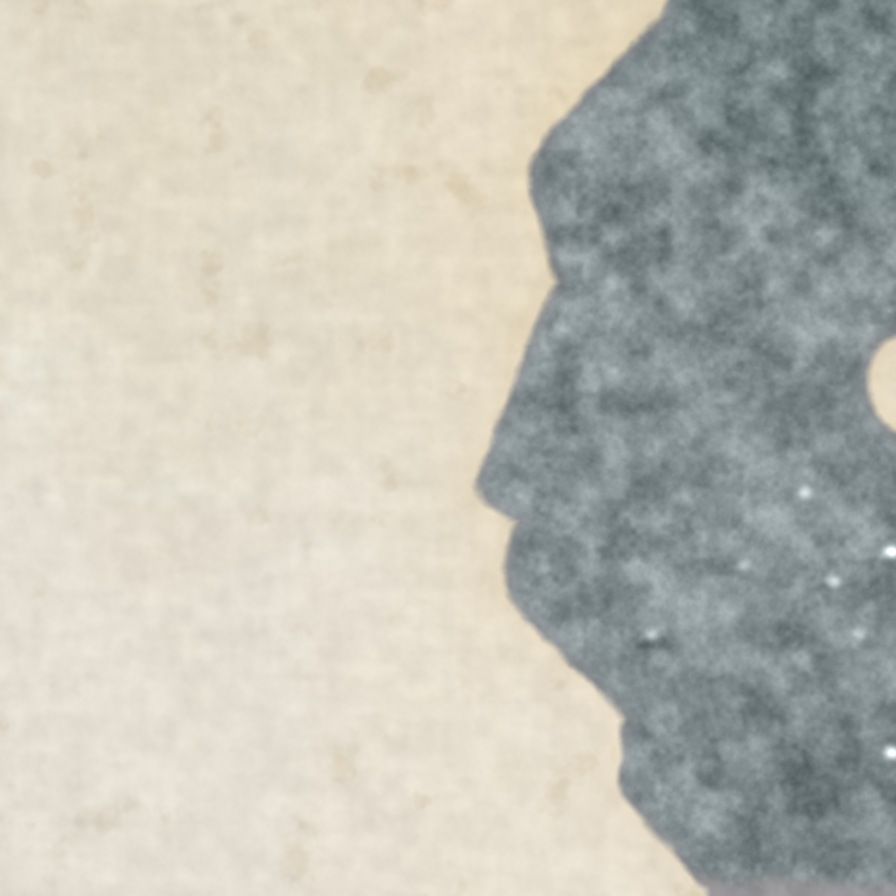
A Shadertoy shader for this texture:

```glsl
// Mottled blue-grey scalloped patch with a soft rim on warm, faintly woven paper.
// Four rounded wedges form the lobes; an ellipse opens a hole at the right.
// Layered value noise gives the paper grain, the pigment and the ragged edge.
#define PAPER_WARM vec3(0.882, 0.847, 0.765)
#define PAPER_PALE vec3(0.896, 0.873, 0.828)
#define PIGMENT vec3(0.520, 0.565, 0.572)
#define RIM_TINT vec3(0.57, 0.55, 0.57)
#define EDGE_SOFTNESS 0.006
#define EDGE_WOBBLE 0.010
#define PAPER_GRAIN 0.075
#define PIGMENT_GRAIN 0.36

float hash(vec2 p) {
    return fract(sin(dot(p, vec2(127.1, 311.7))) * 43758.55);
}

float valueNoise(vec2 p) {
    vec2 i = floor(p), f = fract(p);
    f = f * f * (3.0 - 2.0 * f);
    return mix(mix(hash(i), hash(i + vec2(1, 0)), f.x),
               mix(hash(i + vec2(0, 1)), hash(i + vec2(1, 1)), f.x), f.y);
}

float fbm(vec2 p) {
    float sum = 0.0, weight = 0.5;
    for (int i = 0; i < 4; i++) {
        sum += weight * valueNoise(p);
        p = mat2(1.6, 1.2, -1.2, 1.6) * p + 7.3;
        weight *= 0.55;
    }
    return sum / 1.01;
}

float smoothMax(float a, float b, float k) {
    float h = max(k - abs(a - b), 0.0) / k;
    return max(a, b) + h * h * k * 0.25;
}

// Wedge opening to the right; slopes are x per unit y above and below the tip.
float lobe(vec2 p, vec2 tip, float above, float below, float roundness) {
    vec2 d = p - tip;
    float upper = (above * d.y - d.x) * inversesqrt(1.0 + above * above);
    float lower = (-below * d.y - d.x) * inversesqrt(1.0 + below * below);
    return smoothMax(upper, lower, roundness);
}

float patchDistance(vec2 p) {
    float d = lobe(p, vec2(0.583, 0.824), 0.98, 0.25, 0.045);
    d = min(d, lobe(p, vec2(0.523, 0.447), 0.40, 1.80, 0.026));
    d = min(d, lobe(p, vec2(0.553, 0.342), 0.30, 1.00, 0.045));
    d = min(d, lobe(p, vec2(0.690, 0.115), 0.08, 0.90, 0.020));
    vec2 holeSize = vec2(0.048, 0.057);
    float hole = (length((p - vec2(1.018, 0.573)) / holeSize) - 1.0) * holeSize.x;
    return max(d, -hole);
}

float softSpot(vec2 p, vec2 center, vec2 size) {
    vec2 q = (p - center) / size;
    return exp(-dot(q, q));
}

vec3 paperColor(vec2 p, float dist) {
    float blotch = fbm(p * 6.0 + 3.0);
    float pale = smoothstep(0.95, 0.15, p.y + 0.35 * p.x) + (blotch - 0.5) * 0.9;
    vec3 color = mix(PAPER_WARM, PAPER_PALE, clamp(pale + 0.25, 0.0, 1.0));
    color += vec3(0.014, 0.005, -0.012) * smoothstep(0.2, 0.6, p.x);
    // grain, weave and stains
    float grain = fbm(p * 48.0) - 0.5;
    float weave = valueNoise(p * vec2(22.0, 110.0)) + valueNoise(p * vec2(100.0, 18.0)) - 1.0;
    color += PAPER_GRAIN * grain + 0.014 * weave;
    float stain = smoothstep(0.62, 0.82, fbm(p * 21.0 + 19.0));
    color -= stain * vec3(0.035, 0.045, 0.065);
    // pale scuffs
    float scuff = softSpot(p, vec2(0.18, 0.453), vec2(0.08, 0.013))
                + softSpot(p, vec2(0.38, 0.388), vec2(0.06, 0.014))
                + softSpot(p, vec2(0.02, 0.59), vec2(0.06, 0.05));
    color += 0.05 * scuff * valueNoise(p * 70.0) * vec3(0.3, 0.8, 1.0);
    // warm fringe beside the pigment
    return color - vec3(0.01, 0.025, 0.05) * exp(-max(dist, 0.0) * 45.0);
}

vec3 pigmentColor(vec2 p, float dist) {
    float mottle = fbm(p * 38.0 + 11.0) - 0.5;
    float cloud = fbm(p * 9.0 + 5.0) - 0.5;
    vec3 color = PIGMENT + PIGMENT_GRAIN * mottle + 0.10 * cloud;
    color += 0.06 * (valueNoise(p * 150.0) - 0.5);
    // darker upper corner and lower right
    color -= vec3(0.065, 0.055, 0.055) * softSpot(p, vec2(1.0, 0.98), vec2(0.28, 0.24));
    color -= 0.035 * softSpot(p, vec2(0.95, 0.10), vec2(0.16, 0.12));
    color -= 0.12 * softSpot(p, vec2(0.737, 0.281), vec2(0.022, 0.009));
    // bright flecks: position and strength
    vec3 flecks[7] = vec3[7](
        vec3(0.995, 0.384, 0.60), vec3(0.996, 0.160, 0.60), vec3(0.899, 0.451, 0.32),
        vec3(0.931, 0.351, 0.28), vec3(0.830, 0.369, 0.22), vec3(0.725, 0.292, 0.28),
        vec3(0.960, 0.293, 0.22));
    for (int i = 0; i < 7; i++) {
        color += flecks[i].z * softSpot(p, flecks[i].xy, vec2(0.009, 0.007));
    }
    // violet rim and pinkish lower border
    color = mix(color, RIM_TINT, 0.45 * smoothstep(-0.022, 0.0, dist));
    float border = smoothstep(0.028, 0.004, p.y + 0.02 * (valueNoise(p * 28.0) - 0.5));
    return mix(color, vec3(0.65, 0.61, 0.62), 0.65 * border);
}

void mainImage(out vec4 fragColor, in vec2 fragCoord) {
    vec2 p = fragCoord / iResolution.y;
    float dist = patchDistance(p) + EDGE_WOBBLE * (fbm(p * 32.0 + 31.0) - 0.5);
    float softness = max(EDGE_SOFTNESS, 1.0 / iResolution.y);
    float coverage = smoothstep(softness, -softness, dist);
    vec3 color = mix(paperColor(p, dist), pigmentColor(p, dist), coverage);
    fragColor = vec4(clamp(color, 0.0, 1.0), 1.0);
}
```
